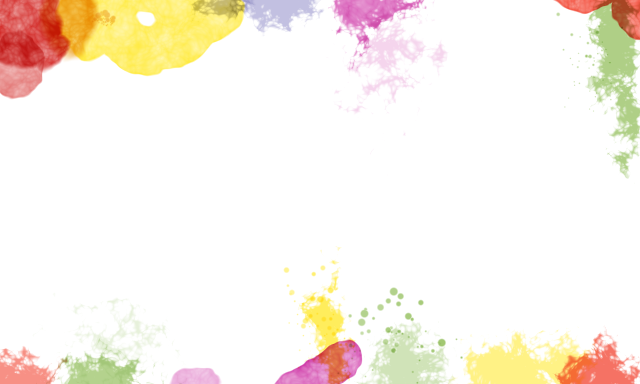
Reproduce this background procedurally as a Shadertoy shader.

```glsl
const vec3 RED = vec3(0.85, 0.27, 0.26);
const vec3 CORAL = vec3(0.96, 0.42, 0.36);
const vec3 ORANGE = vec3(0.93, 0.66, 0.22);
const vec3 YELLOW = vec3(1.00, 0.93, 0.36);
const vec3 LAVENDER = vec3(0.72, 0.71, 0.86);
const vec3 MAGENTA = vec3(0.84, 0.34, 0.71);
const vec3 GREEN = vec3(0.63, 0.78, 0.44);

vec2 hash2(vec2 p) {
    vec3 q = fract(p.xyx * vec3(0.1031, 0.1030, 0.0973));
    q += dot(q, q.yzx + 33.33);
    return fract((q.xx + q.yz) * q.zy);
}

// Distance to the nearest jittered cell point
float cellular(vec2 p) {
    vec2 cell = floor(p), f = fract(p);
    float nearest = 2.0;
    for (int y = -1; y <= 1; y++)
    for (int x = -1; x <= 1; x++) {
        vec2 o = vec2(x, y);
        vec2 r = o + hash2(cell + o + 50.0) - f;
        nearest = min(nearest, dot(r, r));
    }
    return sqrt(nearest);
}

// Layered sines bend straight outlines into wet edges
vec2 wobble(vec2 p, float size) {
    vec2 shift = vec2(0.0);
    float freq = 24.0;
    for (int i = 0; i < 4; i++) {
        shift += size * sin(p.yx * freq + vec2(1.7, 4.1) * float(i + 1) + 2.0 * sin(p * freq * 0.7));
        freq *= 1.9;
        size *= 0.55;
    }
    return p + shift;
}

float blob(vec2 p, vec2 centre, vec2 radius) {
    return (length((p - centre) / radius) - 1.0) * min(radius.x, radius.y);
}

float capsule(vec2 p, vec2 a, vec2 b, float radius) {
    vec2 ab = b - a;
    float t = clamp(dot(p - a, ab) / dot(ab, ab), 0.0, 1.0);
    return length(p - a - ab * t) - radius;
}

// Transparent pigment filters the paper
vec3 stain(vec3 paper, vec3 pigment, float amount) {
    return paper * mix(vec3(1.0), pigment, clamp(amount, 0.0, 1.15));
}

// Smooth wet layer with a darker drying rim
float wet(float d, float grain, float px) {
    float inside = smoothstep(px, -px, d);
    return inside * (0.5 + grain + 0.3 * exp(d / 0.006));
}

// Broken dry layer that fades towards its edge
float dry(float d, float grain, float feather) {
    return smoothstep(0.0, 0.28, grain - 0.36 - d / feather);
}

// Scattered droplets, denser near the centre
float spots(vec2 p, vec2 centre, vec2 spread, float size, float seed, float px) {
    float cover = 0.0;
    for (int i = 0; i < 44; i++) {
        vec2 h = hash2(vec2(float(i) * 3.7, seed));
        vec2 k = hash2(vec2(seed + 9.0, float(i) * 5.3));
        vec2 at = centre + spread * (h + k.yx - 1.0);
        float radius = size * mix(0.15, 1.0, k.x * k.x * k.x);
        cover = max(cover, smoothstep(px, -px, length(p - at) - radius) * (0.6 + 0.4 * h.x));
    }
    return cover;
}

void mainImage(out vec4 fragColor, in vec2 fragCoord) {
    vec2 p = fragCoord / iResolution.xy * vec2(1.667, 1.0);
    float px = 1.0 / iResolution.y;
    vec2 w = wobble(p, 0.006);
    float grain = 0.4 * cellular(w * 14.0) + 0.35 * cellular(w * 35.0) + 0.25 * cellular(w * 90.0);
    vec3 col = vec3(1.0);

    // Top left: yellow pool, orange seam, red wash
    float d = min(blob(w, vec2(0.40, 0.95), vec2(0.16, 0.14)), blob(w, vec2(0.23, 0.94), vec2(0.08, 0.10)));
    d = min(d, blob(w, vec2(0.52, 0.97), vec2(0.11, 0.08)));
    d = max(d, -blob(w, vec2(0.38, 0.95), vec2(0.025, 0.016)));
    col = stain(col, YELLOW, wet(d, grain, px) * 0.92);
    col = stain(col, ORANGE, wet(blob(w, vec2(0.18, 0.96), vec2(0.065, 0.11)), grain, 0.012) * 0.9);
    col = stain(col, RED, wet(blob(w, vec2(0.045, 0.83), vec2(0.065, 0.09)), grain, px) * 0.55);
    d = min(blob(w, vec2(0.04, 0.96), vec2(0.12, 0.13)), blob(w, vec2(0.125, 0.875), vec2(0.045, 0.05)));
    col = stain(col, RED, wet(d, grain, 0.008) * 0.95);
    col = stain(col, ORANGE, spots(p, vec2(0.27, 0.95), vec2(0.03, 0.02), 0.01, 3.0, px) * 0.6);

    // Top middle: lavender smudge and magenta splash
    col = stain(col, LAVENDER, dry(blob(w, vec2(0.73, 1.0), vec2(0.12, 0.07)), grain, 0.12) * 0.85);
    col = stain(col, LAVENDER, dry(blob(w, vec2(0.58, 0.99), vec2(0.05, 0.04)), grain, 0.12) * 0.8);
    col = stain(col, MAGENTA, dry(blob(w, vec2(1.01, 0.87), vec2(0.07, 0.10)), grain, 0.35) * 0.25);
    d = min(blob(w, vec2(0.93, 0.99), vec2(0.07, 0.075)), blob(w, vec2(0.93, 0.92), vec2(0.025, 0.05)));
    d = min(d, blob(w, vec2(1.0, 0.99), vec2(0.075, 0.04)));
    col = stain(col, MAGENTA, dry(d, grain, 0.10) * (0.55 + 0.6 * grain));

    // Top right: green run below coral pools
    d = min(blob(w, vec2(1.60, 0.88), vec2(0.06, 0.14)), blob(w, vec2(1.63, 0.72), vec2(0.03, 0.10)));
    d = min(d, blob(w, vec2(1.61, 0.59), vec2(0.02, 0.03)));
    col = stain(col, GREEN, dry(d, grain, 0.10) * 0.85);
    col = stain(col, GREEN, spots(p, vec2(1.53, 0.83), vec2(0.10, 0.16), 0.005, 7.0, px));
    d = min(blob(w, vec2(1.52, 1.01), vec2(0.09, 0.035)), blob(w, vec2(1.665, 0.98), vec2(0.07, 0.075)));
    col = stain(col, CORAL, wet(d, grain, px));

    // Bottom left: coral, green and lilac smudges
    col = stain(col, CORAL, dry(blob(w, vec2(0.05, 0.0), vec2(0.11, 0.07)), grain, 0.13) * 0.75);
    col = stain(col, GREEN, dry(blob(w, vec2(0.27, 0.01), vec2(0.12, 0.07)), grain, 0.14) * 0.8);
    col = stain(col, GREEN, dry(blob(w, vec2(0.30, 0.09), vec2(0.09, 0.06)), grain, 0.30) * 0.25);
    col = stain(col, MAGENTA, wet(blob(w, vec2(0.51, 0.0), vec2(0.07, 0.04)), grain, px) * 0.4);

    // Bottom middle: magenta stroke, yellow burst, green spatter
    col = stain(col, MAGENTA, wet(capsule(w, vec2(0.73, -0.053), vec2(0.89, 0.065), 0.05), grain, px) * 0.85);
    d = min(blob(w, vec2(0.85, 0.17), vec2(0.05, 0.065)), blob(w, vec2(0.87, 0.06), vec2(0.035, 0.12)));
    d = min(d, blob(w, vec2(0.865, 0.24), vec2(0.008, 0.035)));
    col = stain(col, YELLOW, dry(d, grain, 0.11));
    col = stain(col, YELLOW, spots(p, vec2(0.83, 0.16), vec2(0.11, 0.16), 0.008, 13.0, px));
    col = stain(col, GREEN, dry(blob(w, vec2(1.06, 0.05), vec2(0.10, 0.08)), grain, 0.16) * 0.5);
    col = stain(col, GREEN, spots(p, vec2(1.03, 0.11), vec2(0.18, 0.14), 0.011, 21.0, px));

    // Bottom right: yellow wash and coral bloom
    d = min(blob(w, vec2(1.33, 0.03), vec2(0.13, 0.08)), blob(w, vec2(1.46, 0.05), vec2(0.08, 0.06)));
    col = stain(col, YELLOW, dry(d, grain, 0.12) * 0.75);
    d = min(blob(w, vec2(1.57, 0.02), vec2(0.10, 0.065)), blob(w, vec2(1.59, 0.08), vec2(0.03, 0.03)));
    col = stain(col, CORAL, dry(d, grain, 0.12) * 0.95);

    fragColor = vec4(col, 1.0);
}
```
